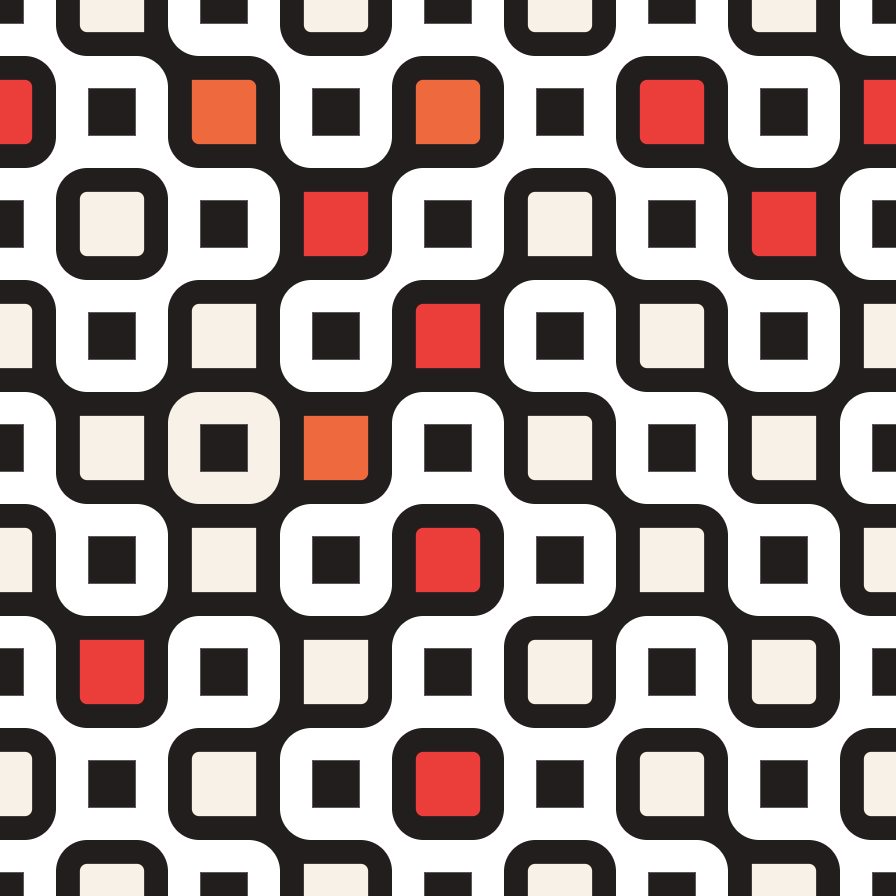
Give the GLSL for this pattern, as a WebGL 2 fragment shader.

```glsl
#version 300 es
precision highp float;

uniform vec2 u_resolution;
out vec4 fragColor;

const float REPEATS = 8.0;         // cells across and down, even so the checker wraps
const float CORNER_RADIUS = 0.28;  // lengths below are in cell widths
const float WINDOW_HALF = 0.287;
const float WINDOW_RADIUS = 0.065;
const float DOT_HALF = 0.212;
const float INK_BRIDGE_CHANCE = 0.42;
const float ORANGE_CHANCE = 0.22;
const float RED_CHANCE = 0.16;
const float BRIDGE_SEED = 3.7;
const float ACCENT_SEED = 8.3;

const vec3 INK = vec3(0.137, 0.118, 0.118);
const vec3 WHITE = vec3(1.0);
const vec3 CREAM = vec3(0.969, 0.945, 0.906);
const vec3 ORANGE = vec3(0.933, 0.412, 0.239);
const vec3 RED = vec3(0.922, 0.243, 0.231);

// Random value per lattice point, wrapping at the canvas edge
float hash(vec2 id, float seed) {
    id = mod(id, REPEATS);
    return fract(sin(dot(id, vec2(127.1, 311.7)) + seed) * 43758.5453);
}

// True where the two ink cells meeting at a vertex are joined
bool inkBridge(vec2 vertex) {
    return hash(vertex, BRIDGE_SEED) < INK_BRIDGE_CHANCE;
}

float roundedBox(vec2 p, float halfSize, float radius) {
    vec2 q = abs(p) - halfSize + radius;
    return length(max(q, 0.0)) + min(max(q.x, q.y), 0.0) - radius;
}

// Two opposite quadrants with rounded tips at the vertex
float roundedQuadrants(vec2 p) {
    if (p.x + p.y < 0.0) p = -p;
    vec2 q = CORNER_RADIUS - p;
    return length(max(q, 0.0)) + min(max(q.x, q.y), 0.0) - CORNER_RADIUS;
}

float cover(float dist, float pixel) {
    return clamp(0.5 - dist / pixel, 0.0, 1.0);
}

vec3 accent(vec2 cell) {
    float pick = hash(cell, ACCENT_SEED);
    if (pick < ORANGE_CHANCE) return ORANGE;
    return pick < ORANGE_CHANCE + RED_CHANCE ? RED : CREAM;
}

void main() {
    vec2 grid = gl_FragCoord.xy / u_resolution * REPEATS;
    float pixel = REPEATS / min(u_resolution.x, u_resolution.y);

    // Cells are centred on whole numbers, vertices lie halfway between
    vec2 cell = floor(grid + 0.5);
    vec2 vertex = floor(grid);
    vec2 fromCell = grid - cell;
    vec2 fromVertex = grid - vertex - 0.5;
    bool inkCell = mod(cell.x + cell.y, 2.0) > 0.5;
    bool joinsInk = inkBridge(vertex);

    // Ink network: round the unjoined pair of cells at each vertex
    bool risingIsLight = mod(vertex.x + vertex.y, 2.0) < 0.5;
    if (risingIsLight != joinsInk) fromVertex.x = -fromVertex.x;
    float inkDist = roundedQuadrants(fromVertex) * (joinsInk ? -1.0 : 1.0);

    // Light cells closed off on all four corners turn cream
    bool enclosed = !inkCell && inkBridge(cell) && inkBridge(cell - 1.0)
        && inkBridge(cell - vec2(1.0, 0.0)) && inkBridge(cell - vec2(0.0, 1.0));
    vec3 color = mix(enclosed ? CREAM : WHITE, INK, cover(inkDist, pixel));

    // Window in each ink cell, solid square in each light cell
    if (inkCell) {
        float radius = joinsInk ? 0.0 : WINDOW_RADIUS;
        float window = roundedBox(fromCell, WINDOW_HALF, radius);
        color = mix(color, accent(cell), cover(window, pixel));
    } else {
        float dotDist = roundedBox(fromCell, DOT_HALF, 0.0);
        color = mix(color, INK, cover(dotDist, pixel));
    }

    fragColor = vec4(color, 1.0);
}
```
